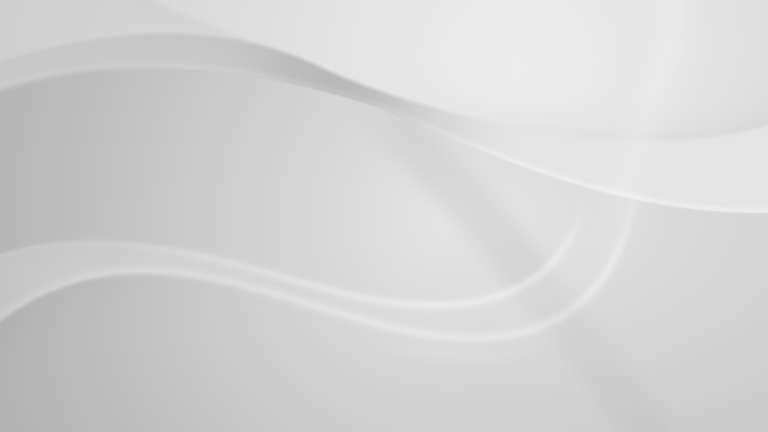
A WebGL 1 fragment shader for this background:

```glsl
precision highp float;

uniform vec2 u_resolution;

#define CANVAS vec2(16.0, 9.0)
#define STEPS 24
#define TOP_LIGHT vec2(10.8, 7.55)
#define TOP_TONE 0.93
#define TOP_FALLOFF 0.0105
#define MID_LIGHT vec2(9.4, 4.5)
#define MID_TONE 0.902
#define MID_FALLOFF 0.0198
#define VEIL_TONE 0.788
#define FOLD_DEPTH 0.066
#define SHEEN 0.042

// Signed distance to a cubic curve, positive on its left side
float curve(vec2 p, vec2 a, vec2 b, vec2 c, vec2 d) {
    float nearest = 1e4;
    float side = 1.0;
    vec2 start = a;
    for (int i = 1; i <= STEPS; i++) {
        float t = float(i) / float(STEPS);
        float s = 1.0 - t;
        vec2 end = s * s * (s * a + 3.0 * t * b) + t * t * (3.0 * s * c + t * d);
        vec2 dir = end - start;
        vec2 rel = p - start;
        vec2 gap = rel - dir * clamp(dot(rel, dir) / dot(dir, dir), 0.0, 1.0);
        float dist = dot(gap, gap);
        if (dist < nearest) {
            nearest = dist;
            side = dir.x * rel.y - dir.y * rel.x < 0.0 ? -1.0 : 1.0;
        }
        start = end;
    }
    return side * sqrt(nearest);
}

float closer(float a, float b) {
    return abs(a) < abs(b) ? a : b;
}

float bell(float x, float width) {
    return exp(-x * x / (width * width));
}

// Soft shade on the positive side of an edge only
float falloff(float d, float width) {
    return exp(-max(d, 0.0) / width);
}

float cover(float d, float softness) {
    float blur = max(softness, CANVAS.y / u_resolution.y);
    return smoothstep(-blur, blur, d);
}

void main() {
    vec2 p = gl_FragCoord.xy / u_resolution * CANVAS;
    float left = smoothstep(7.0, 0.0, p.x);

    // Upper veil edges and the crease above it
    float veilTop = closer(
        curve(p, vec2(0.0, 7.71), vec2(2.71, 8.58), vec2(5.0, 8.48), vec2(6.88, 7.5)),
        curve(p, vec2(6.88, 7.5), vec2(9.38, 6.46), vec2(13.33, 5.56), vec2(16.0, 6.4)));
    float veilBase = closer(
        curve(p, vec2(0.0, 7.12), vec2(2.71, 8.0), vec2(5.63, 7.5), vec2(7.92, 6.75)),
        curve(p, vec2(7.92, 6.75), vec2(10.42, 5.67), vec2(12.92, 4.52), vec2(16.0, 4.56)));
    float crease = curve(p, vec2(3.2, 9.0), vec2(4.4, 8.35), vec2(5.8, 8.0), vec2(7.1, 7.4));

    // Lower ribbon edges
    float ribbonTop = closer(
        curve(p, vec2(0.0, 3.71), vec2(2.5, 4.52), vec2(5.42, 3.37), vec2(6.67, 3.08)),
        curve(p, vec2(6.67, 3.08), vec2(9.58, 2.23), vec2(11.87, 2.75), vec2(12.19, 5.25)));
    float ribbonBase = closer(closer(
        curve(p, vec2(0.0, 2.31), vec2(2.71, 4.31), vec2(5.42, 2.75), vec2(8.12, 2.12)),
        curve(p, vec2(8.12, 2.12), vec2(11.67, 1.25), vec2(12.87, 2.96), vec2(13.25, 4.73))),
        curve(p, vec2(13.25, 4.73), vec2(13.54, 6.29), vec2(14.37, 7.33), vec2(14.29, 9.0)));

    // Main field with a diagonal shadow
    vec2 offset = p - MID_LIGHT;
    offset.x *= mix(1.0, 0.5, smoothstep(-0.5, 1.5, offset.x));
    float field = MID_TONE - MID_FALLOFF * sqrt(dot(offset, offset) + 0.3);
    float diagonal = curve(p, vec2(7.6, 6.8), vec2(9.4, 5.45), vec2(10.6, 3.9), vec2(13.5, 0.0));
    float shadow = smoothstep(0.8, 0.15, abs(diagonal)) * smoothstep(7.0, 9.0, p.x);
    field -= 0.04 * shadow * mix(0.6, 1.0, cover(ribbonTop, 0.1));

    // Ribbon body, shadow below it and sheen along its edges
    float fade = smoothstep(5.0, 3.2, p.y);
    float below = cover(-ribbonBase, 0.06);
    float body = cover(-ribbonTop, 0.04) * (1.0 - below) * fade;
    field += body * (0.006 + 0.05 * left);
    field -= below * 0.025 * falloff(-ribbonBase, 0.7) * left;
    field += SHEEN * fade * bell(ribbonTop + 0.06, 0.1) * (1.0 - 0.7 * left);
    field += SHEEN * bell(ribbonBase - 0.07, 0.11) * mix(0.35, 1.0, fade) * (1.0 - 0.4 * left);
    field += 0.018 * bell(ribbonBase + 0.3, 0.2) * bell(p.x - 9.5, 1.6);

    // Upper backdrop
    float top = TOP_TONE - TOP_FALLOFF * length(p - TOP_LIGHT);
    top -= 0.03 * falloff(veilTop, 0.4) * smoothstep(7.0, 12.0, p.x);
    float behind = cover(-crease, 0.1) * smoothstep(8.0, 6.5, p.x);
    top -= behind * (0.01 + 0.022 * falloff(-crease, 0.5));

    // Veil darkens at its fold and brightens to the right
    float veil = VEIL_TONE - FOLD_DEPTH * bell(p.x - 6.9, 1.4);
    veil += 0.105 * smoothstep(7.3, 11.0, p.x);
    veil -= 0.012 * falloff(-veilTop, 0.25) * smoothstep(7.0, 5.0, p.x);
    veil += mix(0.03, 0.012, left) * bell(veilBase - 0.05, 0.07);

    // Upright glow crossing the upper part
    float upright = 0.016 * bell(ribbonBase - 0.3, 0.4) * smoothstep(3.0, 5.0, p.y);
    top += upright;
    veil += upright;
    field += upright;

    float inside = cover(veilBase, mix(0.03, 0.1, left));
    float tone = mix(field, veil, inside);
    tone = mix(tone, top, cover(veilTop, 0.07) * inside);
    gl_FragColor = vec4(vec3(tone), 1.0);
}
```
